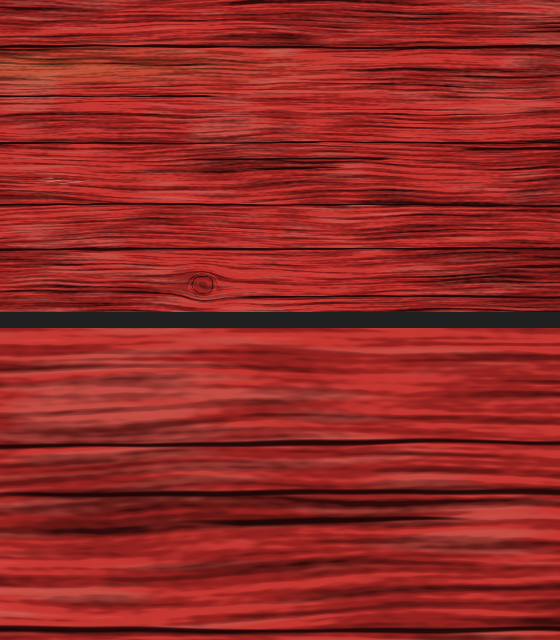
Top, the full canvas; bottom, a detail of the centre.
A Shadertoy shader for this texture:

```glsl
// Weathered red painted planks with horizontal grain, seams, cracks and a knot.
// Warped growth lines and stretched gradient noise make a tone, which a colour
// ramp turns into paint; seams and cracks are then cut in as tapered dark lines.
#define RING_DENSITY 56.0
#define RING_DEPTH 0.46
#define BASE_TONE 0.73
#define BAND_AMOUNT 0.40
#define FIBRE_AMOUNT 0.42
#define PATCH_AMOUNT 0.28
#define VIGNETTE 0.42
#define FADE_AMOUNT 0.9
#define KNOT_CENTRE vec2(0.651, 0.088)
#define KNOT_RADIUS 0.042

const int SEAMS = 4;
const int CUTS = 9;
// Start x, end x, height, half width; the first SEAMS entries part the planks.
const vec4 cuts[CUTS] = vec4[CUTS](
    vec4(-0.3, 2.2, 0.849, 0.0042), vec4(-0.3, 2.2, 0.543, 0.0026),
    vec4(-0.3, 2.2, 0.344, 0.0030), vec4(-0.3, 2.2, 0.202, 0.0030),
    vec4(-0.3, 0.72, 0.693, 0.0024), vec4(0.72, 2.2, 0.050, 0.0030),
    vec4(0.76, 1.12, 0.460, 0.0042), vec4(0.55, 1.28, 0.489, 0.0022),
    vec4(1.43, 2.2, 0.526, 0.0055));

vec2 gradientAt(vec2 cell) {
    vec3 h = fract(cell.xyx * vec3(0.1031, 0.1030, 0.0973));
    h += dot(h, h.yzx + 33.33);
    float angle = 6.2832 * fract((h.x + h.y) * h.z);
    return vec2(cos(angle), sin(angle));
}

float noise(vec2 p) {
    vec2 i = floor(p), f = fract(p);
    vec2 u = f * f * f * (f * (f * 6.0 - 15.0) + 10.0);
    vec2 e = vec2(0.0, 1.0);
    float low = mix(dot(gradientAt(i), f),
                    dot(gradientAt(i + e.yx), f - e.yx), u.x);
    float high = mix(dot(gradientAt(i + e.xy), f - e.xy),
                     dot(gradientAt(i + e.yy), f - e.yy), u.x);
    return mix(low, high, u.y);
}

// Height of a seam or crack at x, with a slow wander and a small wobble.
float cutHeight(int i, float x) {
    float row = float(i) * 7.37 + 0.4;
    return cuts[i].z + 0.009 * noise(vec2(x * 1.4, row))
                     + 0.003 * noise(vec2(x * 9.0, row));
}

// Dark growth lines: each has its own depth and width along its length.
float growthLines(float phase, float x, float plank) {
    float k = floor(phase + 0.5);
    float row = k * 3.71 + plank * 19.3;
    float depth = clamp(0.5 + 1.4 * noise(vec2(x * 1.9, row)), 0.0, 1.0);
    float width = 0.28 + 0.3 * noise(vec2(x * 3.1, row + 0.5));
    return depth * (1.0 - smoothstep(width * 0.2, width + 0.1, abs(phase - k)));
}

vec3 paintRamp(float t) {
    vec3 c = mix(vec3(0.18, 0.04, 0.04), vec3(0.40, 0.09, 0.08), smoothstep(0.0, 0.27, t));
    c = mix(c, vec3(0.58, 0.13, 0.12), smoothstep(0.27, 0.52, t));
    c = mix(c, vec3(0.77, 0.21, 0.19), smoothstep(0.52, 0.78, t));
    return mix(c, vec3(0.84, 0.28, 0.25), smoothstep(0.85, 1.25, t));
}

void mainImage(out vec4 fragColor, in vec2 fragCoord) {
    vec2 p = fragCoord / iResolution.y;
    vec2 uv = fragCoord / iResolution.xy;

    // Which plank this is
    float plank = 0.0;
    for (int i = 0; i < SEAMS; i++) plank += step(p.y, cutHeight(i, p.x));
    vec2 shift = vec2(plank * 5.3, plank * 11.7);

    // Grain coordinates: slow bends, parted around the knot
    vec2 fromKnot = (p - KNOT_CENTRE) * vec2(0.8, 1.0);
    float r = length(fromKnot);
    vec2 g = p;
    g.y -= 0.85 * fromKnot.y * exp(-r * r / (1.6 * KNOT_RADIUS * KNOT_RADIUS));
    g.y += 0.026 * noise(vec2(p.x * 1.5, p.y * 4.0) + shift)
         + 0.007 * noise(vec2(p.x * 5.0, p.y * 16.0) + shift);
    float inKnot = 1.0 - smoothstep(0.6 * KNOT_RADIUS, KNOT_RADIUS, r);

    // Tone from lines, bands, fibres and broad patches
    float density = RING_DENSITY * (0.9 + 0.25 * fract(plank * 0.618));
    float phase = g.y * density + 1.3 * noise(vec2(g.x * 1.2, g.y * 13.0) + shift);
    float knotPhase = r * 105.0 + 1.2 * noise(p * 28.0);
    float lines = growthLines(mix(phase, knotPhase, inKnot), p.x, plank);
    float bands = noise(vec2(g.x * 1.3, g.y * 27.0) + shift);
    float fibres = noise(vec2(g.x * 7.0, g.y * 165.0) + shift);
    float specks = noise(vec2(g.x * 45.0, g.y * 210.0));
    float patches = noise(vec2(p.x * 1.6, p.y * 4.5) + shift);
    vec2 c = (uv - vec2(0.40, 0.47)) * vec2(0.95, 0.85);
    float tone = BASE_TONE - RING_DEPTH * lines + BAND_AMOUNT * bands
               + FIBRE_AMOUNT * fibres + 0.16 * specks
               + PATCH_AMOUNT * patches - VIGNETTE * dot(c, c) - 0.22 * inKnot;

    // Seams and cracks, with shade around them and a worn lower lip
    float gap = 0.0, lip = 0.0;
    for (int i = 0; i < CUTS; i++) {
        vec4 cut = cuts[i];
        float dy = p.y - cutHeight(i, p.x);
        float taper = smoothstep(cut.x, cut.x + 0.1, p.x)
                    * (1.0 - smoothstep(cut.y - 0.07, cut.y, p.x));
        float w = cut.w * (0.75 + 1.1 * noise(vec2(p.x * 5.0, float(i) * 3.3 + 0.5))) * taper;
        gap = max(gap, taper * (1.0 - smoothstep(w * 0.5, w + 0.0022, abs(dy))));
        tone -= 0.16 * taper * exp(-abs(dy) / 0.009);
        lip += taper * exp(-pow((dy + w + 0.005) / 0.0025, 2.0));
    }
    tone += 0.16 * lip * smoothstep(-0.1, 0.3, noise(vec2(p.x * 7.0, plank)));
    vec3 col = paintRamp(tone);

    // Faded streaks and bare, browner wood at the upper left
    float streaks = noise(vec2(g.x * 5.0, g.y * 80.0) + 31.0)
                  + 0.8 * noise(p * vec2(2.0, 5.0) + 8.0);
    float faded = FADE_AMOUNT * smoothstep(0.05, 0.45, streaks);
    col += faded * vec3(0.0, 0.095, 0.08) * smoothstep(0.1, 0.6, tone);
    vec2 bare = (p - vec2(0.22, 0.79)) / vec2(0.65, 0.06);
    float bareWood = exp(-dot(bare, bare)) * (0.75 + 0.8 * bands);
    col += bareWood * vec3(-0.02, 0.11, 0.03);

    // Flaked paint chips
    vec2 chipArea = (p - vec2(0.19, 0.42)) / vec2(0.09, 0.013);
    float chips = smoothstep(0.08, 0.3, noise(p * vec2(22.0, 170.0)))
                * exp(-dot(chipArea, chipArea));
    col = mix(col, vec3(0.76, 0.56, 0.52), 0.8 * chips);

    col = mix(col, vec3(0.10, 0.02, 0.02), 0.92 * gap);
    fragColor = vec4(clamp(col, 0.0, 1.0), 1.0);
}
```
